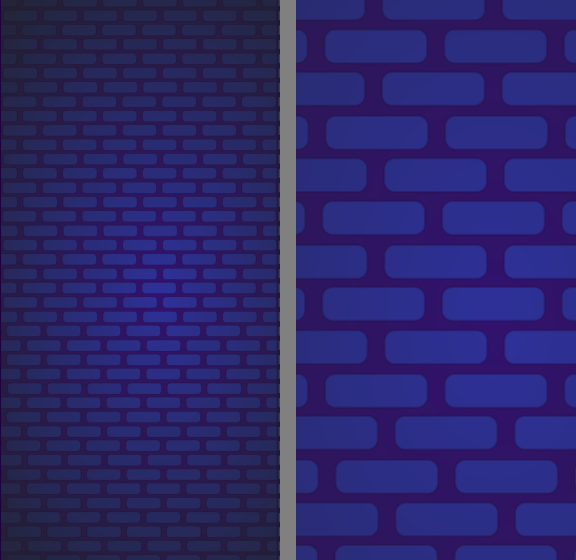
Left: the whole. Right: its middle third, enlarged.
Give the GLSL for this pattern, as a Shadertoy shader.

```glsl
// Night-blue wall of rounded bricks in running bond, lit by a soft central glow.

// Layout, in canvas widths (the canvas is 1 wide and 2 high)
const vec2  PITCH        = vec2(0.1425, 0.0512);  // about 7 across, 39 down
const vec2  BRICK_HALF   = vec2(0.0612, 0.0202);
const float CORNER       = 0.0125;
const float FIRST_COURSE = 0.0239;
const float OUTLINE      = 0.0016;

// Irregular laying
const float SLIP_COURSE  = 15.5;   // courses below this one sit further right
const float SLIP         = 0.10;   // in brick pitches
const float ROW_JITTER   = 0.022;
const float LIFT_JITTER  = 0.0012;

// Glow, in fractions of the canvas
const vec2  GLOW_CENTER  = vec2(0.57, 0.48);
const vec2  GLOW_RADIUS  = vec2(0.76, 0.58);

const vec3 BRICK_LIT    = vec3(0.180, 0.190, 0.600);
const vec3 BRICK_DIM    = vec3(0.130, 0.140, 0.190);
const vec3 MORTAR_LIT   = vec3(0.195, 0.070, 0.430);
const vec3 MORTAR_DIM   = vec3(0.132, 0.128, 0.180);
const vec3 LEFT_TRIM    = vec3(0.110, 0.010, 0.250);
const vec3 RIGHT_TRIM   = vec3(0.110, 0.100, 0.190);
const vec3 RIGHT_DASH   = vec3(0.300, 0.290, 0.370);

// Layered sines, roughly -1 to 1
float waver(float x) {
    return 0.5 * sin(x * 2.37 + 0.6) + 0.3 * sin(x * 5.11 + 1.9) + 0.2 * sin(x * 9.73);
}

float roundedBox(vec2 p, vec2 halfSize, float radius) {
    vec2 q = abs(p) - halfSize + radius;
    return length(max(q, 0.0)) + min(max(q.x, q.y), 0.0) - radius;
}

// Signed distance to the nearest brick; also returns its cell number
float brickWall(vec2 p, out vec2 cell) {
    float course = floor((p.y - FIRST_COURSE) / PITCH.y);
    float shift = 0.5 * mod(course, 2.0)
                + SLIP * step(course, SLIP_COURSE)
                + ROW_JITTER * waver(course);
    float across = p.x / PITCH.x - shift + 0.5;
    cell = vec2(floor(across), course);
    vec2 local = vec2(fract(across) - 0.5,
                      fract((p.y - FIRST_COURSE) / PITCH.y) - 0.5) * PITCH;
    local.y -= LIFT_JITTER * waver(course * 1.7 + 4.0);
    return roundedBox(local, BRICK_HALF, CORNER);
}

void mainImage(out vec4 fragColor, in vec2 fragCoord) {
    vec2 uv = fragCoord / iResolution.xy;
    vec2 p = uv * vec2(1.0, 2.0);
    float aa = 1.0 / min(iResolution.x, 0.5 * iResolution.y);

    // Glow falling off towards the corners
    float dimming = clamp(length((uv - GLOW_CENTER) / GLOW_RADIUS) / 1.22, 0.0, 1.0);
    vec3 mortar = mix(MORTAR_LIT, MORTAR_DIM, dimming);
    vec3 brick = mix(BRICK_LIT, BRICK_DIM, dimming);

    // Bricks with a slight tone change and a thin dark rim
    vec2 cell;
    float d = brickWall(p, cell);
    brick *= 1.0 + 0.02 * waver(cell.x * 3.1 + cell.y * 1.3);
    vec3 color = mix(mortar, brick, smoothstep(0.5 * aa, -0.5 * aa, d));
    float rim = 1.0 - smoothstep(0.3 * OUTLINE, OUTLINE + 0.5 * aa, abs(d));
    color = mix(color, mortar * 0.8, 0.45 * rim);

    // Narrow trim on the left, dashed trim on the right
    color = mix(color, LEFT_TRIM, 1.0 - smoothstep(0.004 - 0.5 * aa, 0.004 + 0.5 * aa, p.x));
    color = mix(color, RIGHT_TRIM, 0.8 * smoothstep(0.988 - 0.5 * aa, 0.988 + 0.5 * aa, p.x));
    float along = abs(fract((p.y - FIRST_COURSE) / PITCH.y) - 0.5) * PITCH.y;
    float dash = smoothstep(0.5 * aa, -0.5 * aa, along - 0.016)
               * smoothstep(0.995 - 0.5 * aa, 0.995 + 0.5 * aa, p.x);
    color = mix(color, RIGHT_DASH, 0.7 * dash);

    fragColor = vec4(color, 1.0);
}
```
